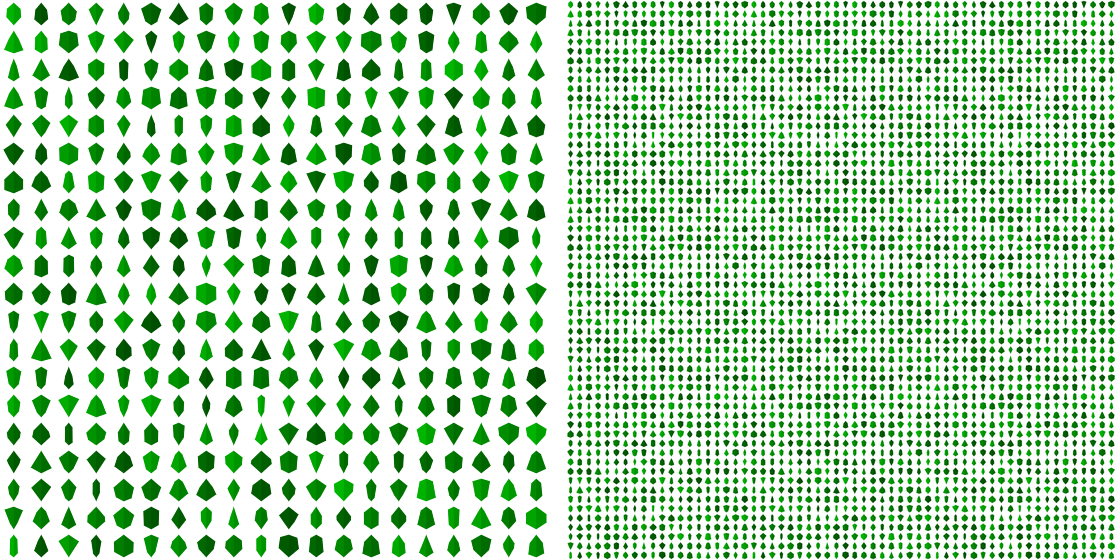
Left, the tile; right, the same tile 3 across and 3 down.
Write a WebGL 2 fragment shader that draws this pattern.

```glsl
#version 300 es
precision highp float;

uniform vec2 u_resolution;
out vec4 outColor;

const float REPEATS = 20.0;                  // gems across and down
const float HALF_HEIGHT = 0.405;             // apex distance, in cells
const vec2 WIDTH_RANGE = vec2(0.11, 0.385);  // half width at a shoulder
const vec2 SHOULDER_RANGE = vec2(0.05, 0.30); // shoulder height from the middle
const float SIDE_JITTER = 0.025;             // difference between the two sides
const float SHADE = 0.89;                    // right facet against left
const vec3 PAPER = vec3(1.0);
const vec3 DARK_GREEN = vec3(0.0, 0.34, 0.0);
const vec3 BRIGHT_GREEN = vec3(0.0, 0.72, 0.0);

float hash(vec2 cell, float seed) {
    return fract(sin(dot(vec3(cell, seed), vec3(12.9898, 78.233, 37.719))) * 43758.5453);
}

float pick(vec2 range, vec2 cell, float seed) {
    return mix(range.x, range.y, hash(cell, seed));
}

// Signed distance to the line a-b, positive on the outer side
float edgeDistance(vec2 p, vec2 a, vec2 b) {
    vec2 along = normalize(b - a);
    return dot(p - a, vec2(-along.y, along.x));
}

// Convex half gem: apex, two shoulders, lower apex
float gemDistance(vec2 p, vec2 cell) {
    float side = p.x < 0.0 ? 0.0 : 1.0;
    vec2 q = vec2(abs(p.x), p.y);
    vec2 upper = vec2(pick(WIDTH_RANGE, cell, 1.0), pick(SHOULDER_RANGE, cell, 2.0));
    vec2 lower = vec2(pick(WIDTH_RANGE, cell, 3.0), -pick(SHOULDER_RANGE, cell, 4.0));
    upper.y += SIDE_JITTER * (hash(cell, 5.0 + side) * 2.0 - 1.0);
    lower.y += SIDE_JITTER * (hash(cell, 7.0 + side) * 2.0 - 1.0);

    // Push a hollow shoulder out to the straight edge
    float upperMin = lower.x * (HALF_HEIGHT - upper.y) / (HALF_HEIGHT - lower.y);
    float lowerMin = upper.x * (HALF_HEIGHT + lower.y) / (HALF_HEIGHT + upper.y);
    upper.x = max(upper.x, upperMin);
    lower.x = max(lower.x, lowerMin);

    vec2 apex = vec2(0.0, HALF_HEIGHT);
    float d = edgeDistance(q, apex, upper);
    d = max(d, edgeDistance(q, upper, lower));
    return max(d, edgeDistance(q, lower, -apex));
}

void main() {
    vec2 grid = gl_FragCoord.xy / u_resolution * REPEATS;
    vec2 cell = mod(floor(grid), REPEATS);
    vec2 p = fract(grid) - 0.5;
    float pixel = REPEATS / min(u_resolution.x, u_resolution.y);

    // Two flat facets that meet on the axis
    vec3 green = mix(DARK_GREEN, BRIGHT_GREEN, hash(cell, 9.0));
    float rightFacet = smoothstep(-0.5 * pixel, 0.5 * pixel, p.x);
    green *= mix(1.0, SHADE, rightFacet);

    float cover = 1.0 - smoothstep(-0.6 * pixel, 0.6 * pixel, gemDistance(p, cell));
    outColor = vec4(mix(PAPER, green, cover), 1.0);
}
```
